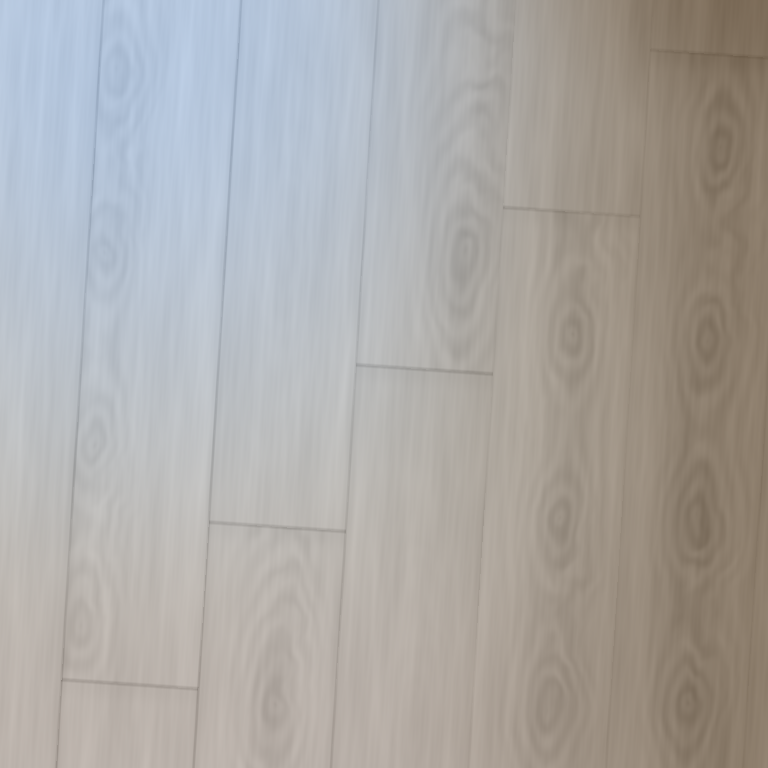
A three.js fragment shader for this texture:

```glsl
varying vec2 vUv;

const float PLANK_WIDTH = 0.179;
const float PLANK_LEAN = 0.062;
const float FIRST_SEAM = 0.073;
const float FIRST_JOINT = 0.115;
const float JOINT_STEP = 0.205;

const vec3 PALE_OAK = vec3(0.76, 0.75, 0.73);
const vec3 SKY_SHEEN = vec3(0.72, 0.79, 0.88);
const vec3 WARM_OAK = vec3(0.73, 0.69, 0.66);
const vec3 BROWN_SHADE = vec3(0.55, 0.49, 0.42);
const vec3 CORNER_SHADE = vec3(0.45, 0.38, 0.30);

vec2 hash2(vec2 p) {
  vec2 s = vec2(dot(p, vec2(12.7, 31.1)), dot(p, vec2(26.9, 18.3)));
  return fract(sin(s) * 4375.3);
}

// Distance to the nearest scattered cell centre
float cellular(vec2 p) {
  vec2 cell = floor(p);
  float nearest = 2.0;
  for (int j = -1; j <= 1; j++) {
    for (int i = -1; i <= 1; i++) {
      vec2 neighbour = cell + vec2(float(i), float(j));
      nearest = min(nearest, length(neighbour + hash2(neighbour) - p));
    }
  }
  return nearest;
}

// Smooth wobble from layered sines, about -1 to 1
float wobble(vec2 p) {
  float sum = 0.0;
  float amp = 0.5;
  for (int i = 0; i < 4; i++) {
    sum += amp * sin(p.x + 1.7 * sin(p.y)) * cos(p.y + 1.3 * sin(p.x));
    p = mat2(1.5, 1.1, -1.1, 1.5) * p + 2.3;
    amp *= 0.55;
  }
  return sum;
}

float softLine(float dist, float width) {
  return 1.0 - smoothstep(0.15 * width, width, abs(dist));
}

// Streaks stretched along the plank
float grain(vec2 p, vec2 seed) {
  float fine = cellular(p * vec2(165.0, 11.0) + seed) - 0.5;
  float medium = cellular(p * vec2(70.0, 5.0) + seed) - 0.5;
  float broad = cellular(p * vec2(24.0, 2.2) + seed) - 0.5;
  return 0.022 * fine + 0.024 * medium + 0.032 * broad;
}

// Growth rings that close into eyes where the height crosses zero
float cathedral(vec2 p, float height, float seed) {
  float bend = wobble(vec2(p.x * 4.0, p.y * 16.0) + seed);
  float x = p.x + 0.045 * bend;
  float rings = length(vec2(x * 11.0, height + 0.7 * bend));
  float fade = exp(-x * x * 11.0);
  float bands = sin(6.283 * rings + 1.5 * bend);
  float core = exp(-rings * rings * 0.35);
  float vary = 0.65 + 0.35 * wobble(p * vec2(9.0, 21.0) + seed);
  return fade * (0.026 * bands * vary - 0.035 * core - 0.018);
}

// Figure choice and placement for one board
float boardFigure(float column, float upper, float across, float y) {
  float odd = mod(column, 2.0);
  float centre = mix(0.56, 0.12 + 0.31 * column, upper);
  float strength = mix(max(odd, step(4.0, column)), 1.0 - odd, upper);
  float longEye = step(0.5, column) * step(column, 2.5);
  float eyeY = 0.08 + 0.59 * upper;
  float height = mix(2.4, 6.0, longEye) * sin((y - eyeY) * mix(13.0, 4.0, longEye));
  vec2 p = vec2(across - centre, y);
  return max(strength, 0.12) * cathedral(p, height, column * 3.7 + upper);
}

// Cool light at the upper left, brown shade toward the right
vec3 lighting(vec2 p) {
  float cool = 1.0 - smoothstep(0.1, 0.75, length((p - vec2(0.15, 1.05)) * vec2(1.0, 0.85)));
  float low = 1.0 - smoothstep(0.0, 0.5, p.y);
  float shade = smoothstep(0.4, 1.05, p.x);
  float corner = 1.0 - smoothstep(0.0, 0.3, length((p - vec2(1.0, 1.03)) * vec2(0.8, 1.3)));
  vec3 colour = mix(PALE_OAK, WARM_OAK, 0.8 * low);
  colour = mix(colour, SKY_SHEEN, cool);
  colour = mix(colour, BROWN_SHADE, shade);
  return mix(colour, CORNER_SHADE, 0.6 * corner);
}

void main() {
  vec2 p = vUv;

  // Leaning planks with stepped end joints
  float aligned = p.x - FIRST_SEAM - PLANK_LEAN * p.y;
  float u = aligned / PLANK_WIDTH;
  float column = floor(u);
  float across = u - column;
  float joint = FIRST_JOINT + JOINT_STEP * column - 0.012 * across;
  float upper = step(joint, p.y);
  vec2 board = vec2(column, upper);

  // Wood tone, grain and figure
  float tone = 0.022 * (hash2(board + 5.0).x - 0.5);
  tone += 0.012 * wobble(p * vec2(22.0, 5.0) + board * 4.0);
  tone += grain(vec2(aligned, p.y), board * 17.0);
  tone += boardFigure(column, upper, across, p.y) * mix(0.8, 1.15, p.x);

  // Worn seams and end joints
  float seamDistance = (0.5 - abs(across - 0.5)) * PLANK_WIDTH;
  float wear = 0.65 + 0.5 * wobble(vec2(column * 2.1, p.y * 9.0));
  float visibility = mix(1.0, 0.25, smoothstep(0.3, 0.7, p.x));
  tone -= 0.11 * wear * visibility * softLine(seamDistance, 0.0028);
  tone -= 0.018 * visibility * softLine(seamDistance, 0.012);
  tone -= 0.075 * mix(1.0, 0.4, smoothstep(0.6, 0.8, p.x)) * softLine(p.y - joint, 0.004);
  tone -= 0.015 * (1.0 - upper) * softLine(p.y - joint, 0.03);

  gl_FragColor = vec4(clamp(lighting(p) + tone, 0.0, 1.0), 1.0);
}
```
